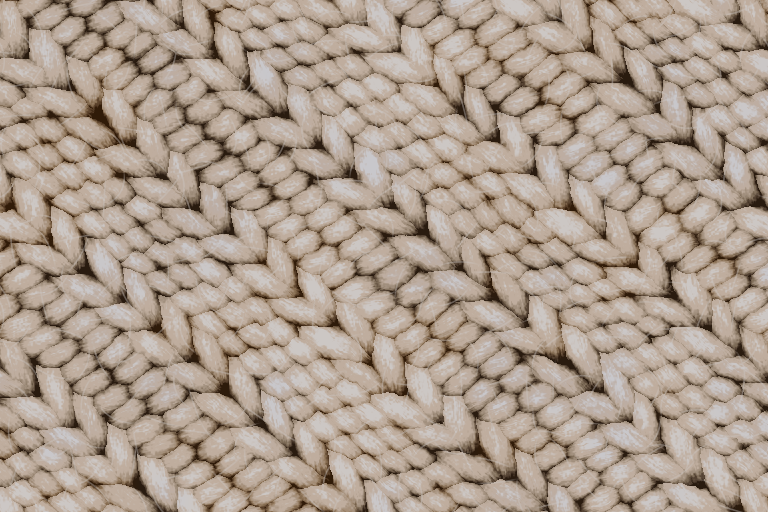
Reproduce this texture procedurally as a Shadertoy shader.

```glsl
#define UNITS 512.0          // design units per canvas height
#define BAND_ANGLE -0.724    // direction of the bands, radians
#define BAND_PERIOD 248.0    // width of one full set of columns
#define BAND_SHIFT 38.0      // centre of the bead band
#define STITCH 46.0          // length of one braid stitch
#define JITTER 0.08          // irregularity of the stitches
#define FIBRE 0.50           // strength of the yarn strands
#define FUZZ 0.30            // strength of the fine fuzz
#define BROAD 0.34           // strength of the broad shading
#define HAIR_CELL 30.0       // spacing of loose hairs
#define HAIR_ALPHA 0.38      // opacity of loose hairs

const int COLUMNS = 9;       // 2 bead, 2 braid, 3 knit, 2 braid
const vec3 SHADOW = vec3(0.16, 0.105, 0.06);
const vec3 UMBER = vec3(0.34, 0.27, 0.21);
const vec3 BROWN = vec3(0.49, 0.42, 0.34);
const vec3 SAND = vec3(0.63, 0.56, 0.49);
const vec3 WOOL = vec3(0.75, 0.68, 0.62);
const vec3 PALE = vec3(0.80, 0.78, 0.77);

float hash(vec2 p) {
    return fract(sin(dot(p, vec2(127.1, 311.7))) * 43758.5);
}

float noise(vec2 p) {
    vec2 i = floor(p), f = fract(p);
    f = f * f * (3.0 - 2.0 * f);
    return mix(mix(hash(i), hash(i + vec2(1, 0)), f.x),
               mix(hash(i + vec2(0, 1)), hash(i + vec2(1, 1)), f.x), f.y);
}

mat2 rotation(float a) {
    float c = cos(a), s = sin(a);
    return mat2(c, s, -s, c);
}

// Spacing, tilt and half size of the stitches in a column
void columnShape(int k, out float spacing, out float tilt, out vec2 size) {
    if (k < 2) {                       // plump beads
        spacing = STITCH * 0.5; tilt = 1.27; size = vec2(20.5, 12.5);
    } else if (k > 3 && k < 7) {       // small knit ovals
        spacing = STITCH * 0.667; tilt = 0.27; size = vec2(21.0, 11.8);
    } else {                           // braid leaves, leaning in pairs
        bool shallow = k == 2 || k == 7;
        spacing = STITCH; tilt = shallow ? 0.33 : -0.43; size = vec2(33.5, 13.5);
    }
}

// Highest stitch at p: height, with its local position and seed
float stitches(vec2 p, out vec2 yarn, out vec2 slope, out vec2 seed) {
    float centre[COLUMNS] = float[](-18.5, 18.5, 51.0, 79.0, 105.0, 126.0, 147.0, 173.0, 199.0);
    float phase[COLUMNS] = float[](0.05, 0.87, 0.58, 0.62, 0.2, 0.65, 0.1, 0.45, 0.55);
    float best = -9.0;
    for (int k = 0; k < COLUMNS; k++) {
        float spacing, tilt;
        vec2 size;
        columnShape(k, spacing, tilt, size);
        float band = floor((p.y - centre[k]) / BAND_PERIOD + 0.5);
        float across = p.y - centre[k] - band * BAND_PERIOD;
        float nearest = floor(p.x / spacing - phase[k] + 0.5);
        for (int j = -1; j <= 1; j++) {
            float row = nearest + float(j);
            vec2 id = vec2(float(k) + 9.0 * band, row);
            vec2 r = vec2(hash(id), hash(id + 37.3)) - 0.5;
            vec2 d = vec2(p.x - (row + phase[k]) * spacing, across);
            d -= r * 2.0 * JITTER * spacing;
            vec2 local = d * rotation(tilt + 3.0 * JITTER * r.y);
            vec2 e = pow(abs(local / (size * (1.0 + 1.5 * JITTER * r.x))), vec2(2.5));
            float h = 1.0 - e.x - e.y + 0.15 * r.x;
            if (h > best) {
                best = h; yarn = local; slope = d / size.y; seed = id;
            }
        }
    }
    return best;
}

vec3 woolRamp(float t) {
    vec3 c = mix(SHADOW, UMBER, smoothstep(-0.38, -0.10, t));
    c = mix(c, BROWN, smoothstep(-0.10, 0.10, t));
    c = mix(c, SAND, smoothstep(0.08, 0.32, t));
    c = mix(c, WOOL, smoothstep(0.30, 0.66, t));
    return mix(c, PALE, smoothstep(0.78, 1.14, t));
}

// Loose curved hairs, one in each cell
float hairs(vec2 p, float pixel) {
    float cover = 0.0;
    for (int n = 0; n < 9; n++) {
        vec2 cell = floor(p / HAIR_CELL) + vec2(n % 3 - 1, n / 3 - 1);
        vec2 r = vec2(hash(cell + 5.1), hash(cell + 9.7));
        vec2 d = (p - (cell + r) * HAIR_CELL) * rotation(6.28 * hash(cell + 2.3));
        float dist = abs(d.y + (r.x - 0.5) * 0.04 * d.x * d.x);
        float line = 1.0 - smoothstep(0.2, 0.4 + pixel, dist);
        cover = max(cover, line * (1.0 - smoothstep(10.0, 24.0, abs(d.x))));
    }
    return cover;
}

void mainImage(out vec4 fragColor, in vec2 fragCoord) {
    float pixel = UNITS / iResolution.y;
    vec2 q = fragCoord * pixel - vec2(0.0, UNITS);

    // Bands, gently warped, with slightly ragged outlines
    vec2 warp = vec2(noise(q * 0.012), noise(q * 0.012 + 40.0)) - 0.5;
    vec2 ragged = vec2(noise(q * 0.16), noise(q * 0.16 + 70.0)) - 0.5;
    vec2 p = q * rotation(BAND_ANGLE) + 10.0 * warp + 2.4 * ragged - vec2(0.0, BAND_SHIFT);
    vec2 yarn, slope, seed;
    float height = stitches(p, yarn, slope, seed);

    // Twisted strands and fine fuzz
    vec2 strand = vec2(yarn.x * 0.08, yarn.y * 0.42 + yarn.x * 0.10) + seed * 7.3;
    float fibre = 0.55 * noise(strand) + 0.45 * noise(strand * vec2(2.0, 2.1)) - 0.5;
    float fuzz = noise(q * 0.5) - 0.5;
    float broad = 0.6 * noise(q * 0.010 + 23.0) + 0.4 * noise(q * 0.024 + 61.0) - 0.5;

    // Light from the upper left
    vec2 light = vec2(-0.35, 0.94) * rotation(BAND_ANGLE);
    float tone = height + 0.20 * dot(slope, light) + FIBRE * fibre + FUZZ * fuzz;
    tone += 0.18 * (hash(seed + 3.7) - 0.5) + BROAD * broad - 0.04;
    vec3 color = woolRamp(tone);

    // Warm stains in the hollows, cool patches on the crowns
    float patches = noise(q * 0.018 + 11.0);
    color += vec3(0.03, 0.0, -0.03) * smoothstep(0.5, 0.8, patches) * smoothstep(0.6, 0.1, tone);
    color += vec3(-0.015, 0.0, 0.025) * smoothstep(0.5, 0.1, patches) * smoothstep(0.4, 0.9, tone);

    color = mix(color, PALE, HAIR_ALPHA * hairs(q, pixel));
    fragColor = vec4(color, 1.0);
}
```
